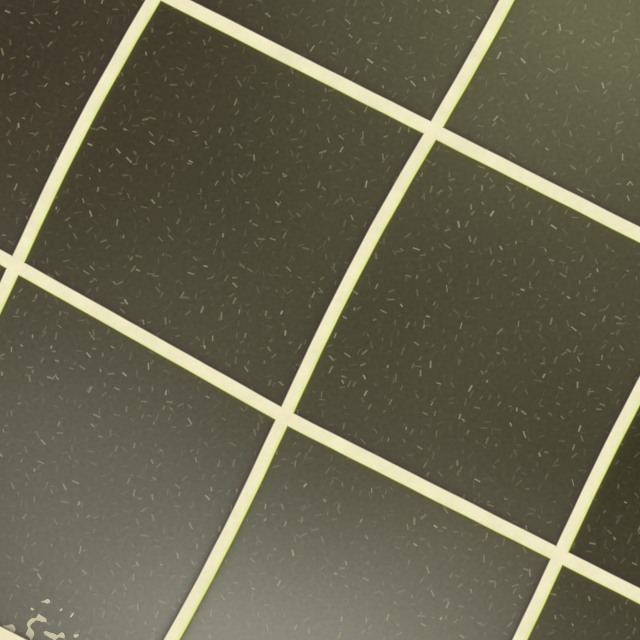
Reproduce this texture procedurally as a Shadertoy shader.

```glsl
vec2 hash2(vec2 p) {
    vec3 q = fract(p.xyx * vec3(0.1031, 0.1030, 0.0973));
    q += dot(q, q.yzx + 33.33);
    return fract((q.xx + q.yz) * q.zy);
}

float gradientCorner(vec2 cell, vec2 corner, vec2 f) {
    return dot(hash2(cell + corner) * 2.0 - 1.0, f - corner);
}

float gradientNoise(vec2 p) {
    vec2 i = floor(p), f = fract(p);
    vec2 w = f * f * f * (f * (f * 6.0 - 15.0) + 10.0);
    return mix(mix(gradientCorner(i, vec2(0, 0), f), gradientCorner(i, vec2(1, 0), f), w.x),
               mix(gradientCorner(i, vec2(0, 1), f), gradientCorner(i, vec2(1, 1), f), w.x), w.y);
}

// Skewed tile coordinates with slightly bowed joints
vec2 tileCoords(vec2 p) {
    vec2 g = inverse(mat2(0.430, -0.217, 0.233, 0.447)) * (p - vec2(0.444, 0.349));
    g.y -= 0.045 * max(-g.x, 0.0) * max(0.0, 1.0 - abs(g.y));
    g.x += 0.016 * sin(3.14159 * g.y);
    return g;
}

// Scattered short dashes; returns the strength of the brightest one
float flecks(vec2 p, float size, float tilt, float seed, float px) {
    vec2 cell = floor(p / size);
    float strength = 0.0;
    for (int y = -1; y <= 1; y++)
    for (int x = -1; x <= 1; x++) {
        vec2 id = cell + vec2(x, y) + seed;
        vec2 shape = hash2(id + 57.0), look = hash2(id + 131.0);
        vec2 d = p - (cell + vec2(x, y) + hash2(id)) * size;
        float angle = tilt + (shape.x - 0.5) * 1.9;
        vec2 dir = vec2(cos(angle), sin(angle));
        float along = clamp(dot(d, dir), -1.0, 1.0);
        float halfLength = mix(0.0012, 0.0048, shape.y);
        float dist = length(d - dir * clamp(along, -halfLength, halfLength));
        float dash = 1.0 - smoothstep(-px, px, dist - mix(0.0007, 0.0015, look.y));
        strength = max(strength, dash * mix(0.2, 1.0, look.x * look.x));
    }
    return strength;
}

void mainImage(out vec4 fragColor, in vec2 fragCoord) {
    vec2 p = fragCoord / iResolution.y;
    float px = 1.0 / iResolution.y;
    vec2 g = tileCoords(p);
    vec2 tileId = floor(g);
    vec2 tileRandom = hash2(tileId + 20.0);

    // Dark tile, with soft reflected light from below and the upper right
    vec3 color = mix(vec3(0.295, 0.283, 0.213), vec3(0.25, 0.22, 0.165),
                     smoothstep(0.65, 0.0, length(p - vec2(0.0, 1.0))));
    color += vec3(0.25, 0.255, 0.27) * exp(-dot((p - vec2(0.44, -0.05)) * vec2(2.3, 4.0),
                                               (p - vec2(0.44, -0.05)) * vec2(2.3, 4.0)));
    color += vec3(0.09, 0.095, 0.11) * exp(-9.0 * dot(p - vec2(0.05, 0.22), p - vec2(0.05, 0.22)));
    color += vec3(0.11, 0.12, 0.08) * exp(-9.0 * dot(p - vec2(0.95, 1.0), p - vec2(0.95, 1.0)));
    color -= 0.06 * smoothstep(0.0, 0.03, g.x - 1.0);
    color += 0.02 * (tileRandom.x - 0.5);
    color += 0.02 * gradientNoise(p * 5.0) + 0.025 * gradientNoise(p * 130.0);

    // Pale mineral flecks, leaning differently in each tile
    float tilt = 1.9 + 0.5 * (tileRandom.y - 0.5);
    float fleck = max(flecks(p, 0.029, tilt, 11.0, px),
                      0.55 * flecks(mat2(0.8, 0.6, -0.6, 0.8) * p, 0.024, tilt - 0.6435, 73.0, px));
    color = mix(color, vec3(0.70, 0.68, 0.56), 0.75 * fleck);

    // Chipped patch near the lower left corner
    float chip = gradientNoise(p * 75.0) - 7.0 * length((p - vec2(0.055, 0.018)) * vec2(0.7, 1.3));
    color = mix(color, vec3(0.78, 0.76, 0.63), smoothstep(-0.04, 0.06, chip));

    // Signed distances to the nearest joints
    vec2 side = (g - round(g)) * vec2(0.482, 0.504);
    side += 0.0008 * gradientNoise(p * 16.0);
    vec2 edge = abs(side) - vec2(0.0108, 0.0112);
    float joint = min(edge.x, edge.y);

    // Violet shade on one flank of each joint, olive shade on the other
    float halo = exp(-max(joint, 0.0) / 0.005);
    bool greenFlank = edge.x < edge.y ? side.x > 0.0 : side.y < 0.0;
    color = mix(color, greenFlank ? vec3(0.36, 0.36, 0.18) : vec3(0.25, 0.20, 0.19), 0.65 * halo);

    // Cream grout with a yellow-green rim
    float rim = edge.x < edge.y ? smoothstep(0.003, 0.011, side.x)
                                : 0.8 * smoothstep(0.006, 0.012, -side.y);
    rim *= smoothstep(-0.002, 0.006, max(edge.x, edge.y));
    vec3 grout = mix(vec3(0.935, 0.91, 0.765), vec3(0.88, 0.92, 0.53), rim);
    grout += 0.035 * gradientNoise(p * 28.0) + 0.02 * gradientNoise(p * 110.0);
    color = mix(color, grout, 1.0 - smoothstep(-1.2 * px, 1.2 * px, joint));

    fragColor = vec4(clamp(color, 0.0, 1.0), 1.0);
}
```
